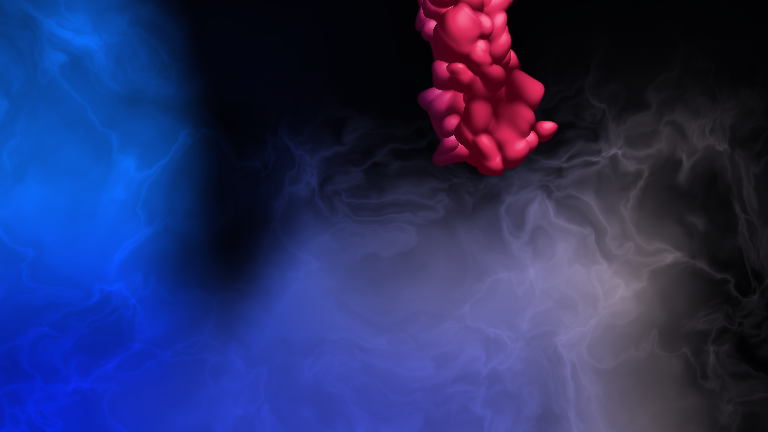
Write a Shadertoy shader that draws this background.

```glsl
const vec3 NIGHT = vec3(0.008, 0.009, 0.018);
const vec3 DEEP_BLUE = vec3(0.02, 0.12, 0.74);
const vec3 AZURE = vec3(0.04, 0.40, 0.92);
const vec3 LAVENDER = vec3(0.43, 0.42, 0.64);
const vec3 WARM_GREY = vec3(0.50, 0.45, 0.49);
const vec3 CRIMSON = vec3(0.30, 0.0, 0.08);
const vec3 ROSE = vec3(0.88, 0.17, 0.36);
const vec3 PINK = vec3(1.0, 0.58, 0.72);
const vec3 PLUM = vec3(0.40, 0.08, 0.36);

float hash(vec2 p) {
    vec3 q = fract(vec3(p.xyx) * 0.1031);
    q += dot(q, q.yzx + 33.33);
    return fract((q.x + q.y) * q.z);
}

float noise(vec2 p) {
    vec2 cell = floor(p), f = fract(p);
    f = f * f * (3.0 - 2.0 * f);
    float low = mix(hash(cell), hash(cell + vec2(1, 0)), f.x);
    float high = mix(hash(cell + vec2(0, 1)), hash(cell + vec2(1, 1)), f.x);
    return mix(low, high, f.y);
}

float fbm(vec2 p) {
    float sum = 0.0, amp = 0.5;
    for (int i = 0; i < 5; i++) {
        sum += amp * noise(p);
        p = mat2(1.6, 1.2, -1.2, 1.6) * p + 7.3;
        amp *= 0.5;
    }
    return sum;
}

vec2 swirl(vec2 p, float scale, float amount) {
    vec2 offset = vec2(fbm(p * scale + 3.1), fbm(p * scale + 17.7)) - 0.48;
    return p + amount * offset;
}

float falling(float a, float b, float x) { return 1.0 - smoothstep(a, b, x); }

float glow(vec2 p, vec2 centre, vec2 size) {
    vec2 d = (p - centre) / size;
    return exp(-dot(d, d));
}

// Thin bright threads along one contour of the noise
float filaments(vec2 p, float scale, float sharpness) {
    float ridge = 1.0 - abs(fbm(p * scale) - 0.48) * sharpness;
    return pow(max(ridge, 0.0), 2.0);
}

vec3 smoke(vec2 p) {
    vec2 w = swirl(p, 2.6, 0.36);
    vec2 curl = swirl(w, 5.0, 0.22);
    float body = fbm(curl * 4.0 + 2.0);
    float threads = 0.6 * filaments(curl, 4.0, 11.0) + 0.5 * filaments(curl + 4.0, 7.0, 9.0);

    // Blue curtain on the left
    float edge = 0.40 + 0.22 * (1.0 - p.y);
    float curtain = falling(edge - 0.28, edge + 0.06, mix(p.x, w.x, 0.7));
    curtain *= 0.62 + 0.75 * body;
    curtain *= 1.0 - 0.55 * glow(p, vec2(0.0, 1.05), vec2(0.22, 0.2));
    vec3 blue = mix(DEEP_BLUE, AZURE, smoothstep(0.1, 0.65, p.y));
    vec3 col = NIGHT + blue * curtain * (0.92 + 0.25 * threads);

    // Pale bank below, with a sloping upper rim
    float rim = 0.42 + 0.24 * smoothstep(0.52, 0.76, p.x) - 0.22 * smoothstep(1.5, 1.8, p.x);
    float height = mix(p.y, w.y, 0.65);
    float sides = smoothstep(0.12, 0.68, w.x) * falling(1.38, 1.76, mix(p.x, w.x, 0.6));
    float bank = falling(rim - 0.32, rim + 0.04, height) * sides;
    vec3 tone = mix(vec3(0.09, 0.22, 0.70), LAVENDER, smoothstep(0.35, 1.1, p.x));
    tone = mix(tone, WARM_GREY, smoothstep(1.1, 1.55, p.x));
    float low = falling(0.0, 0.4, p.y) * falling(0.9, 1.6, p.x);
    tone = mix(tone, vec3(0.15, 0.21, 0.75), 0.6 * low);
    float cover = bank * (0.6 + 0.7 * body);
    col = mix(col, tone, clamp(cover, 0.0, 1.0));
    col += tone * threads * bank * 0.16;

    // Loose wisps over the rim and along the right side
    float veil = 0.55 * glow(p, vec2(0.82, 0.58), vec2(0.24, 0.12));
    veil += 0.65 * glow(p, vec2(1.48, 0.60), vec2(0.26, 0.18));
    veil += 0.5 * glow(p, vec2(1.66, 0.28), vec2(0.15, 0.28));
    veil += 0.3 * glow(p, vec2(1.12, 0.54), vec2(0.3, 0.08));
    veil *= 1.0 - 0.6 * bank;
    col += tone * veil * (0.75 * threads + 0.4 * smoothstep(0.38, 0.7, body));
    col += DEEP_BLUE * 0.13 * glow(p, vec2(0.5, 0.72), vec2(0.3, 0.35)) * body;
    return col;
}

float plumeAxis(float y) { return 1.07 + 0.17 * (1.0 - y); }

float plumeWidth(float y) {
    float width = 0.105 + 0.055 * falling(0.76, 0.87, y);
    return width * sqrt(smoothstep(0.57, 0.72, y));
}

// Cluster of rounded lobes; rgb is colour, a is coverage
vec4 ink(vec2 p, float pixel) {
    vec2 q = p + 0.035 * (vec2(noise(p * 16.0), noise(p * 16.0 + 9.0)) - 0.5);
    float dist = abs(q.x - plumeAxis(q.y)) - plumeWidth(q.y) * 0.8;
    dist = max(dist, 0.62 - q.y);
    vec3 light = normalize(vec3(0.35, 0.5, 0.75));
    float total = 1.0, shade = 0.1;
    for (int i = 0; i < 90; i++) {
        float id = float(i);
        float y = 0.635 + 0.41 * (id + 0.5) / 90.0;
        float across = hash(vec2(id, 4.7)) * 2.0 - 1.0;
        float radius = mix(0.018, 0.047, hash(vec2(id, 9.2)));
        float reach = max(plumeWidth(y) - radius * 0.6, 0.0);
        vec2 d = q - vec2(plumeAxis(y) + across * reach, y);
        float r = length(d);
        dist = min(dist, r - radius);
        if (r < radius) {
            vec3 normal = vec3(d / radius, sqrt(1.0 - r * r / (radius * radius)));
            float depth = 0.09 * sqrt(1.0 - across * across) + 0.04 * hash(vec2(id, 1.3));
            float weight = exp(140.0 * (depth + normal.z * radius));
            total += weight;
            shade += weight * max(dot(normal, light), 0.0);
        }
    }
    shade /= total;
    shade *= 1.0 - 0.5 * glow(p, vec2(1.16, 0.78), vec2(0.08, 0.07));
    vec3 col = mix(CRIMSON, ROSE, smoothstep(0.3, 0.85, shade));
    col = mix(col, PINK, 0.75 * smoothstep(0.8, 1.0, shade));
    float shadowSide = falling(-0.14, -0.03, p.x - plumeAxis(p.y));
    col = mix(col, PLUM * (0.4 + shade), 0.7 * shadowSide);
    return vec4(col, falling(-pixel, pixel, dist));
}

void mainImage(out vec4 fragColor, in vec2 fragCoord) {
    vec2 p = fragCoord / iResolution.y;
    vec3 col = smoke(p);
    if (abs(p.x - 1.12) < 0.26 && p.y > 0.54) {
        vec4 plume = ink(p, 1.2 / iResolution.y);
        col = mix(col, plume.rgb, plume.a);
    }
    fragColor = vec4(clamp(col, 0.0, 1.0), 1.0);
}
```
